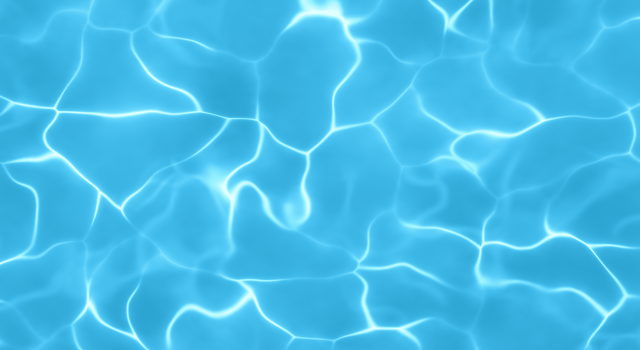
Write a WebGL 1 fragment shader that draws this texture.

```glsl
precision highp float;
// Sunlit pool water: a fine, broken net of caustic light over soft blue.
uniform vec2 u_resolution;

const vec3 DEEP = vec3(0.175, 0.645, 0.825);
const vec3 WATER = vec3(0.24, 0.72, 0.90);
const vec3 LIGHT = vec3(0.32, 0.79, 0.97);
const vec3 GLOW = vec3(0.57, 0.94, 1.0);
const vec3 SPARK = vec3(0.88, 1.0, 1.0);

vec2 hash2(vec2 cell) {
  vec3 q = fract(cell.xyx * vec3(0.1031, 0.1030, 0.0973));
  q += dot(q, q.yzx + 33.33);
  return fract((q.xx + q.yz) * q.zy);
}

float noise(vec2 p) {
  vec2 i = floor(p);
  vec2 f = p - i;
  vec2 u = f * f * f * (f * (f * 6.0 - 15.0) + 10.0);
  float low = mix(hash2(i).x, hash2(i + vec2(1.0, 0.0)).x, u.x);
  float high = mix(hash2(i + vec2(0.0, 1.0)).x, hash2(i + 1.0).x, u.x);
  return mix(low, high, u.y);
}

float fbm(vec2 p) {
  float sum = 0.0;
  float weight = 0.5;
  for (int k = 0; k < 4; k++) {
    sum += weight * noise(p);
    p = mat2(1.6, 1.2, -1.2, 1.6) * p + 17.3;
    weight *= 0.5;
  }
  return sum / 0.9375;
}

// Bends straight cell borders into flowing curves.
vec2 warp(vec2 p, float amount) {
  vec2 broad = vec2(noise(p * 0.9 + 31.7), noise(p * 0.9 + 74.1)) - 0.5;
  vec2 fine = vec2(noise(p * 2.3 + 11.9), noise(p * 2.3 + 53.3)) - 0.5;
  return p + amount * (broad + 0.3 * fine);
}

// x: closeness gap to the nearest border, y: gap to the nearest junction.
vec2 cellGaps(vec2 p) {
  vec2 base = floor(p);
  vec3 nearest = vec3(9.0);
  for (int j = -2; j <= 2; j++) {
    for (int i = -2; i <= 2; i++) {
      vec2 cell = base + vec2(float(i), float(j));
      float d = length(cell + 0.1 + 0.8 * hash2(cell) - p);
      if (d < nearest.x) nearest = vec3(d, nearest.xy);
      else if (d < nearest.y) nearest = vec3(nearest.x, d, nearest.y);
      else nearest.z = min(nearest.z, d);
    }
  }
  return nearest.yz - nearest.x;
}

// Light lines that swell and fade, with soft halos and small bright junctions.
float causticNet(vec2 p) {
  vec2 gap = cellGaps(warp(p, 0.95));
  float strength = smoothstep(0.36, 0.84, noise(p * 1.25 + 5.7));
  float wisps = smoothstep(0.22, 0.8, fbm(p * 2.0 + 40.0));
  float core = exp(-pow(gap.x / 0.042, 2.0)) * (0.05 + 0.8 * strength);
  float halo = exp(-gap.x / 0.12) * (0.08 + 0.26 * strength + 0.12 * wisps);
  float haze = exp(-gap.x / 0.32) * 0.24 * wisps;
  float node = exp(-gap.y / 0.06) * (0.12 + 0.45 * strength);
  return core + halo + haze + node;
}

// Faint, blurred lines that fade in and out between the strong ones.
float faintNet(vec2 p) {
  float gap = cellGaps(warp(p, 1.3)).x;
  float presence = smoothstep(0.4, 0.8, noise(p * 0.9 + 63.0));
  return 0.24 * presence * exp(-gap * gap / 0.035);
}

vec3 waterColour(float light) {
  vec3 colour = mix(DEEP, WATER, clamp(light / 0.25, 0.0, 1.0));
  colour = mix(colour, LIGHT, clamp((light - 0.25) / 0.25, 0.0, 1.0));
  colour = mix(colour, GLOW, clamp((light - 0.5) / 0.5, 0.0, 1.0));
  return mix(colour, SPARK, clamp((light - 1.0) / 0.7, 0.0, 1.0));
}

void main() {
  vec2 p = gl_FragCoord.xy / u_resolution.y;
  float across = gl_FragCoord.x / u_resolution.x;

  // Broad patches of depth, a little paler towards the lower left.
  float light = 0.13 + 0.5 * (fbm(p * 2.8 + 8.0) - 0.5);
  light += 0.07 * (1.0 - across - 0.5 * p.y);
  light += 0.06 * (fbm(p * vec2(22.0, 30.0)) - 0.5);
  light = max(light, 0.0);

  light += causticNet(p * vec2(4.0, 4.5) + 3.0);
  light += faintNet(p * vec2(4.2, 5.0) + 90.0);

  gl_FragColor = vec4(waterColour(light), 1.0);
}
```
